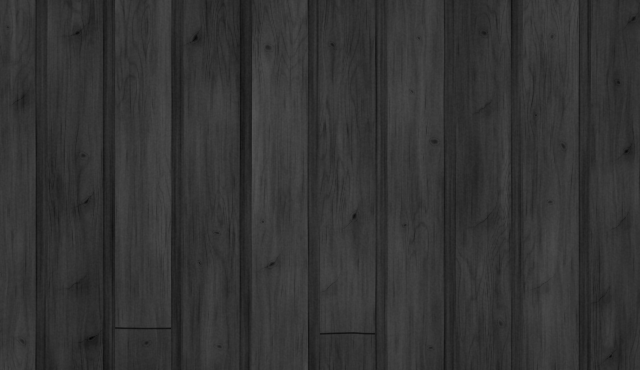
Reproduce this texture procedurally as a Shadertoy shader.

```glsl
#define BOARDS 9.43
#define FIRST_GAP 0.0651
#define GAP_HALF 0.09
#define GAP_JITTER 0.03
#define BOARD_TONE 0.227
#define GAP_TONE 0.168
#define GRAIN_FREQ 270.0
#define KNOT_SPACING 0.095
#define JOINT_HEIGHT 0.065
#define JOINT_HALF 0.0012

float hash(vec2 p) {
    vec3 q = fract(p.xyx * 0.1031);
    q += dot(q, q.yzx + 33.33);
    return fract((q.x + q.y) * q.z);
}

float noise(vec2 p) {
    vec2 i = floor(p), f = fract(p);
    f = f * f * (3.0 - 2.0 * f);
    return mix(mix(hash(i), hash(i + vec2(1, 0)), f.x),
               mix(hash(i + vec2(0, 1)), hash(i + vec2(1, 1)), f.x), f.y);
}

float fbm(vec2 p) {
    float sum = 0.0, amp = 0.5;
    for (int i = 0; i < 4; i++) {
        sum += amp * noise(p);
        p = p * 2.03 + 17.3;
        amp *= 0.5;
    }
    return sum / 0.9375;
}

// Returns knot darkness and bends the grain coordinate around each knot.
float knots(vec2 p, float board, inout float grainX) {
    float dark = 0.0;
    float row = floor(p.y / KNOT_SPACING);
    for (float i = -1.0; i <= 1.0; i++) {
        vec2 cell = vec2(board + 20.0, row + i + 40.0);
        float pick = hash(cell), along = hash(cell + 7.7);
        float across = hash(cell + 31.4), kind = hash(cell + 53.1);
        vec2 center = vec2((board + 0.5 + 0.6 * (across - 0.5)) / BOARDS + FIRST_GAP,
                           (row + i + 0.2 + 0.6 * along) * KNOT_SPACING);
        vec2 e = p - center;
        float present = step(0.5, pick);
        float size = mix(0.0017, 0.0042, pick * pick * pick);
        float angle = (kind - 0.5) * 2.0;
        vec2 t = mat2(cos(angle), -sin(angle), sin(angle), cos(angle)) * e;
        t += 0.005 * (vec2(noise(p * 120.0), noise(p * 120.0 + 40.0)) - 0.5);
        float r = length(t * vec2(0.8, 1.2)) / size;
        vec2 stretched = e * vec2(1.0, 0.4);
        grainX -= present * e.x * 0.9 * exp(-dot(stretched, stretched) / (size * size * 20.0));
        dark += present * (0.09 * exp(-r * r * r) + 0.03 * exp(-4.0 * abs(r - 1.9)));

        // Curved check with a shaded underside, on few knots
        float curve = t.y - 9.0 * t.x * t.x;
        float reach = step(0.72, kind) * exp(-pow(t.x * 45.0, 2.0));
        dark += reach * 0.055 * exp(-abs(curve) * 900.0);
        dark += reach * 0.035 * exp(-pow(curve * 100.0 + 0.7, 2.0));
    }
    return dark;
}

float boardTone(vec2 p, float board) {
    float seed = board * 13.7 + 50.0;
    float grainX = p.x + 0.006 * (noise(vec2(seed, p.y * 6.0)) - 0.5);
    float dark = knots(p, board, grainX);
    float tone = BOARD_TONE + 0.022 * (mod(board, 2.0) - 0.5);
    tone += 0.012 * (hash(vec2(seed, 3.0)) - 0.5);

    // Broad stains, growth bands, then fine fibres
    tone += 0.110 * (fbm(vec2(p.x * 20.0 + seed, p.y * 7.0)) - 0.5);
    tone += 0.038 * (noise(vec2(grainX * 95.0 + seed, p.y * 3.0)) - 0.5);
    tone += 0.060 * (fbm(vec2(grainX * GRAIN_FREQ + seed, p.y * 14.0)) - 0.5);
    float rings = fbm(vec2(grainX * 16.0 + seed, p.y * 2.5)) * 130.0;
    float ringFade = smoothstep(0.35, 0.7, noise(p * vec2(16.0, 7.0) + seed));
    tone -= 0.030 * ringFade * pow(0.5 + 0.5 * sin(rings), 4.0);
    // Sparse dark pores
    tone -= 0.055 * pow(noise(vec2(grainX * 320.0 + seed, p.y * 24.0)), 7.0);

    // Butt joint low on some boards
    float hasJoint = step(abs(mod(board, 3.0) - 1.0), 0.1) * step(board, 5.0);
    float y = p.y - JOINT_HEIGHT + 0.0027 * (board - 1.0)
            + 0.002 * (noise(vec2(p.x * 40.0, seed)) - 0.5);
    float aa = 0.7 / iResolution.x;
    float crack = 1.0 - smoothstep(JOINT_HALF - aa, JOINT_HALF + aa, abs(y));
    tone -= hasJoint * 0.015 * (1.0 - smoothstep(-aa, aa, y));
    return mix(tone - dark, 0.06, 0.9 * crack * hasJoint);
}

float gapTone(vec2 p, float d, float strip) {
    float tone = GAP_TONE + 0.025 * (hash(vec2(strip + 9.0, 5.0)) - 0.5);
    tone += 0.070 * (noise(vec2(p.x * 260.0, p.y * 4.0 + strip)) - 0.5);
    tone += 0.060 * (fbm(vec2(p.x * 330.0, p.y * 22.0)) - 0.5);
    tone += 0.045 * (fbm(vec2(strip * 7.0, p.y * 9.0)) - 0.5);
    // Thin shadow lines of uneven depth: one at the left edge, one inside the right
    float left = exp(-pow((d + GAP_HALF * 0.86) / 0.013, 2.0));
    float inner = exp(-pow((d - GAP_HALF * 0.55) / 0.012, 2.0));
    float leftDepth = 0.4 + noise(vec2(strip * 5.0 + 70.0, p.y * 14.0));
    float innerDepth = noise(vec2(strip * 5.0 + 90.0, p.y * 10.0));
    return tone - 0.055 * leftDepth * left - 0.045 * innerDepth * inner;
}

void mainImage(out vec4 fragColor, in vec2 fragCoord) {
    vec2 p = fragCoord / iResolution.x;

    // Nearest recessed strip, with slightly uneven spacing
    float u = (p.x - FIRST_GAP) * BOARDS;
    float strip = floor(u + 0.5);
    float d = u - strip - GAP_JITTER * (hash(vec2(strip + 11.0, 2.0)) - 0.5);
    d += 0.008 * (noise(vec2(p.y * 12.0, strip + 30.0)) - 0.5);
    float board = d > 0.0 ? strip : strip - 1.0;

    float soft = 0.6 * BOARDS / iResolution.x;
    float onBoard = smoothstep(GAP_HALF - soft, GAP_HALF + soft, abs(d));
    float tone = mix(gapTone(p, d, strip), boardTone(p, board), onBoard);

    // Speckle over everything, on a slanted lattice
    vec2 slanted = mat2(0.8, 0.6, -0.6, 0.8) * p;
    tone += 0.026 * (noise(slanted * 430.0) - 0.5);

    // Gentle falloff towards the borders
    vec2 c = fragCoord / iResolution.xy - 0.5;
    tone *= 1.03 - 0.25 * dot(c, c);
    fragColor = vec4(vec3(clamp(tone, 0.0, 1.0)), 1.0);
}
```
